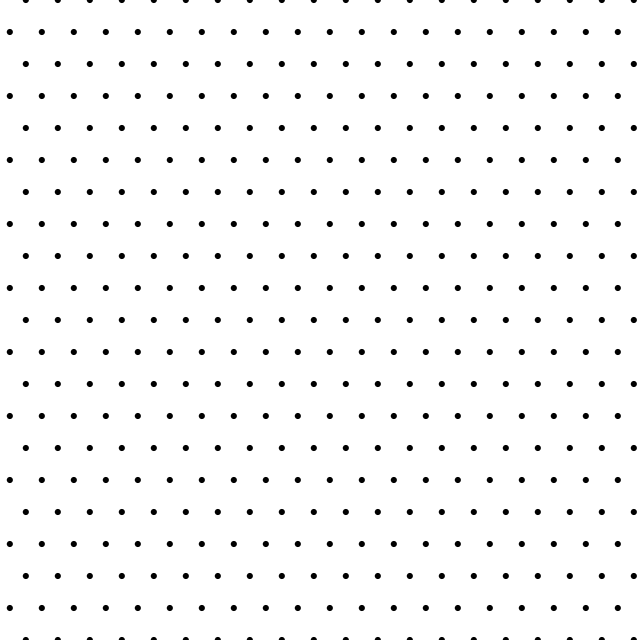
This pattern is drawn by a Shadertoy shader. Its source:

```glsl
// Small black polka dots on white, in staggered rows that tile seamlessly.

const float REPEATS = 20.0;       // dots across and rows down (even, so it tiles)
const float DOT_RADIUS = 0.095;   // in cells
const float ROW_SHIFT = 0.807;    // x of the first dot in even rows, in cells
const float STAGGER = 0.5;        // extra shift of odd rows, in cells
const vec3 PAPER_COLOR = vec3(1.0);
const vec3 DOT_COLOR = vec3(0.0);

// Signed distance to the nearest dot, in cells
float dotDistance(vec2 cell) {
    float row = floor(cell.y + 0.5);
    float shift = ROW_SHIFT + STAGGER * mod(row, 2.0);
    vec2 local = vec2(fract(cell.x - shift + 0.5) - 0.5, cell.y - row);
    return length(local) - DOT_RADIUS;
}

void mainImage(out vec4 fragColor, in vec2 fragCoord) {
    vec2 cell = REPEATS * fragCoord / iResolution.xy;
    float pixel = REPEATS / min(iResolution.x, iResolution.y);

    // Edge coverage over one pixel
    float ink = clamp(0.5 - dotDistance(cell) / pixel, 0.0, 1.0);
    fragColor = vec4(mix(PAPER_COLOR, DOT_COLOR, ink), 1.0);
}
```
